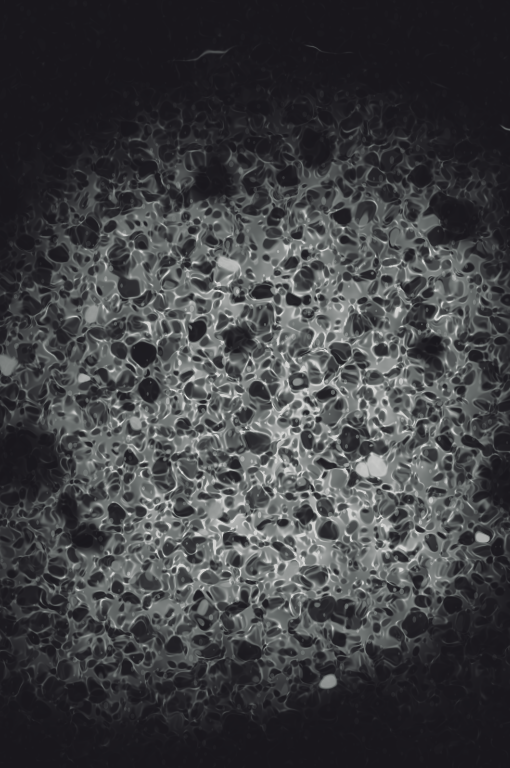
Give the GLSL for this texture, as a WebGL 2 fragment shader.

```glsl
#version 300 es
precision highp float;
// Dark foam under a soft light: layers of jittered bubbles, each a dark disc with
// a glinting rim, over a cloudy grey glow that fades towards the borders.
// Pale flecks, a few large blobs and some deep pits break up the froth.

uniform vec2 u_resolution;
out vec4 outColor;

const vec3 SHADOW = vec3(0.095, 0.088, 0.108);
const vec3 MIDTONE = vec3(0.42, 0.44, 0.435);
const vec3 PALE = vec3(0.83, 0.83, 0.825);
const int LAYERS = 5;
const float FINE_CELLS = 74.0;     // cells per canvas height, finest layer
const float LAYER_RATIO = 0.77;    // scale from one layer to the next
const float RIM_WIDTH = 0.0015;
const float RIM_GAIN = 0.27;
const float GLINT_GAIN = 0.55;
const float FLECK_CELLS = 44.0;
const float FLECK_SHARE = 0.42;

// Large pale blobs: centre, radius, brightness
const vec4 BLOBS[11] = vec4[11](
  vec4(0.297, 0.656, 0.014, 0.74), vec4(0.118, 0.591, 0.011, 0.62),
  vec4(0.474, 0.388, 0.011, 0.76), vec4(0.494, 0.395, 0.013, 0.80),
  vec4(0.625, 0.303, 0.008, 0.74), vec4(0.427, 0.109, 0.012, 0.62),
  vec4(0.107, 0.507, 0.008, 0.70), vec4(0.177, 0.447, 0.009, 0.66),
  vec4(0.279, 0.336, 0.011, 0.60), vec4(0.379, 0.255, 0.011, 0.60),
  vec4(0.009, 0.525, 0.014, 0.50));

// Deep pits: centre, radius
const vec3 PITS[11] = vec3[11](
  vec3(0.559, 0.547, 0.021), vec3(0.312, 0.557, 0.020), vec3(0.091, 0.338, 0.019),
  vec3(0.414, 0.805, 0.026), vec3(0.600, 0.710, 0.032), vec3(0.276, 0.766, 0.030),
  vec3(0.035, 0.400, 0.052), vec3(0.210, 0.920, 0.045), vec3(0.115, 0.300, 0.024),
  vec3(0.005, 0.740, 0.028), vec3(0.655, 0.370, 0.035));

vec3 hash3(vec2 p) {
  vec3 q = fract(p.xyx * vec3(0.1031, 0.1030, 0.0973));
  q += dot(q, q.yxz + 33.33);
  return fract((q.xxy + q.yzz) * q.zyx);
}

float noise(vec2 p) {
  vec2 i = floor(p), f = fract(p);
  f = f * f * (3.0 - 2.0 * f);
  return mix(mix(hash3(i).x, hash3(i + vec2(1, 0)).x, f.x),
             mix(hash3(i + vec2(0, 1)).x, hash3(i + vec2(1, 1)).x, f.x), f.y);
}

float fbm(vec2 p) {
  float sum = 0.0, amp = 0.5;
  for (int i = 0; i < 4; i++) {
    sum += amp * noise(p);
    p = mat2(1.6, 1.2, -1.2, 1.6) * p + 7.3;
    amp *= 0.5;
  }
  return sum;
}

// Signed height above the arched upper border of the foam
float aboveCrest(vec2 p) {
  return p.y - 0.935 + (p.x - 0.36) * (p.x - 0.36);
}

// Broad lighting: faded borders, a dark lower right corner, a bright heart
float lighting(vec2 p) {
  vec2 q = p + 0.12 * (vec2(fbm(p * 7.0), fbm(p * 7.0 + 31.0)) - 0.47);
  float light = smoothstep(-0.03, 0.29, q.y) * smoothstep(0.03, -0.30, aboveCrest(q));
  light *= smoothstep(-0.16, 0.22, q.x) * smoothstep(0.74, 0.52, q.x);
  light *= mix(0.35, 1.0, smoothstep(-0.05, 0.06, q.y - 0.14 - 0.69 * (q.x - 0.495)));
  vec2 heart = (p - vec2(0.36, 0.41)) / vec2(0.24, 0.27);
  return light * (0.78 + 0.32 * exp(-dot(heart, heart)));
}

// Paints one layer of bubbles over the tone
float bubbles(float tone, vec2 p, float cells, float seed, float share, float light) {
  vec2 g = p * cells + seed * 17.3, base = floor(g);
  for (int k = 0; k < 9; k++) {
    vec2 id = base + vec2(k % 3 - 1, k / 3 - 1);
    vec3 h = hash3(id + seed * 41.0), v = hash3(id + seed * 67.0 + 19.0);
    if (v.x > share) continue;
    vec2 d = g - id - 0.5 - 0.7 * (h.xy - 0.5);
    float radius = mix(0.24, 0.48, h.z);
    float edge = (length(d) - radius) / cells;
    float angle = atan(d.y, d.x);
    float disc = smoothstep(0.0018, -0.0022, edge);
    float fill = 0.02 + light * (0.05 + 0.16 * v.y * v.y);
    tone = mix(tone, fill, disc * mix(0.25, 0.95, v.z));
    float rim = exp(-edge * edge / (RIM_WIDTH * RIM_WIDTH));
    float glint = pow(0.5 + 0.5 * cos(angle - 6.2832 * h.x), 9.0) * v.y * v.y;
    float sheen = 0.45 + 0.55 * sin(angle * 2.0 + 6.2832 * v.z);
    tone += rim * (light * RIM_GAIN * sheen + (light + 0.10) * GLINT_GAIN * glint);
  }
  return tone;
}

// Soft out-of-focus flecks, slightly stretched
float flecks(vec2 p, float cells) {
  vec2 g = p * cells, base = floor(g);
  float sum = 0.0;
  for (int k = 0; k < 9; k++) {
    vec2 id = base + vec2(k % 3 - 1, k / 3 - 1);
    vec3 h = hash3(id + 211.0), v = hash3(id + 307.0);
    vec2 d = (g - id - 0.5 - 0.8 * (h.xy - 0.5)) * vec2(1.0, mix(0.7, 1.1, v.y));
    float radius = mix(0.07, 0.25, h.z * h.z);
    sum = max(sum, step(v.x, FLECK_SHARE) * mix(0.35, 1.0, v.z)
              * smoothstep(radius + 0.08, radius - 0.05, length(d)));
  }
  return sum;
}

void main() {
  vec2 p = gl_FragCoord.xy / u_resolution.y;
  vec2 wobble = p + 0.012 * (vec2(noise(p * 60.0), noise(p * 60.0 + 50.0)) - 0.5);
  float light = lighting(p);

  // Pits swallow the light
  for (int i = 0; i < 11; i++) {
    float d = length(wobble - PITS[i].xy) / PITS[i].z;
    light *= 1.0 - 0.82 * smoothstep(1.25, 0.55, d);
  }

  // Cloudy ground, then bubbles from fine to coarse
  float tone = 0.025 + light * (0.22 + 0.68 * fbm(p * 24.0));
  float cells = FINE_CELLS;
  for (int i = 0; i < LAYERS; i++) {
    float share = mix(0.85, 0.32, float(i) / float(LAYERS - 1));
    tone = bubbles(tone, wobble, cells, float(i) + 1.0, share, light);
    cells *= LAYER_RATIO;
  }

  // Flecks, sparks and a broken bright thread along the crest
  tone = mix(tone, 0.16 + 0.62 * light, flecks(wobble, FLECK_CELLS) * (0.25 + 0.55 * light));
  tone += flecks(p * vec2(1.0, 0.8) + 3.0, 85.0) * (0.04 + 0.22 * light);
  float thread = aboveCrest(p) + 0.05 * (fbm(p * 14.0) - 0.47);
  tone += 0.34 * exp(-pow(thread / 0.0016, 2.0)) * smoothstep(0.48, 0.72, noise(p * 22.0))
        * smoothstep(0.2, 0.32, p.x);

  // Large blobs with a faint halo
  for (int i = 0; i < 11; i++) {
    float d = length(wobble - BLOBS[i].xy) / BLOBS[i].z;
    tone = mix(tone, BLOBS[i].w + 0.12 * (fbm(p * 90.0) - 0.47), 0.92 * smoothstep(1.1, 0.7, d));
    tone += 0.06 * exp(-d * d * 0.4);
  }

  tone = clamp(tone, 0.0, 1.0);
  vec3 color = mix(SHADOW, MIDTONE, smoothstep(0.0, 0.48, tone));
  outColor = vec4(mix(color, PALE, smoothstep(0.38, 1.0, tone)), 1.0);
}
```
